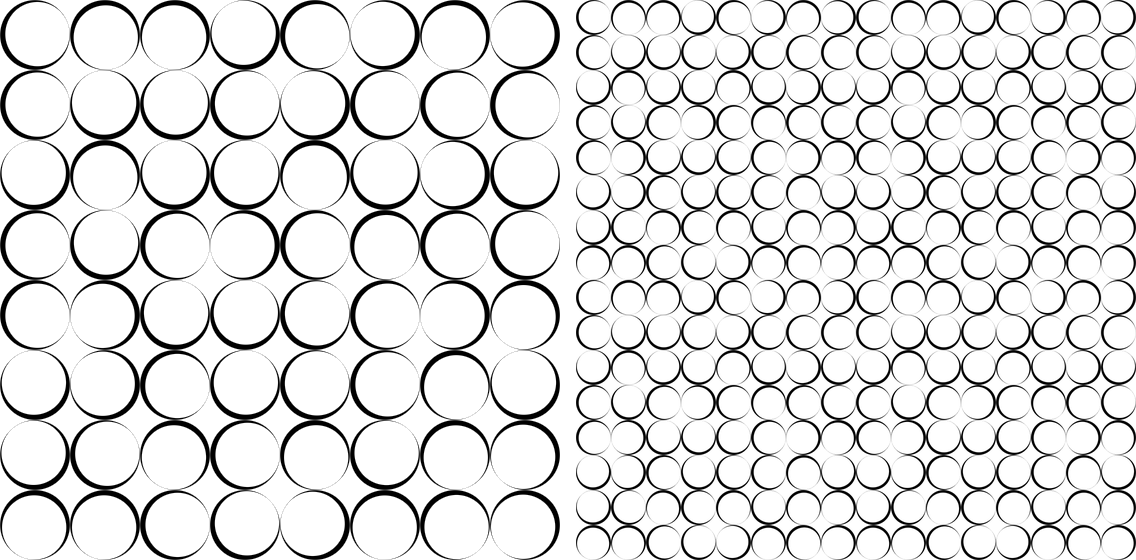
Left, the tile; right, the same tile 2 across and 2 down.
A three.js fragment shader for this pattern:

```glsl
// Grid of touching black rings on white, each thick on one random side and hair-thin opposite.
varying vec2 vUv;

const float REPEATS = 8.0;             // rings across and up
const float TAU = 6.2831853;
const float OUTER_RADIUS = 0.498;      // lengths below are in cells
const float INNER_RADIUS = 0.459;
const float INNER_SHIFT = 0.037;       // how far the hole is off centre
const float SOFTNESS = REPEATS / 512.0; // width of the smoothed edge
const vec3 PAPER = vec3(1.0);
const vec3 INK = vec3(0.005);

// Sine-free hash of a cell index, 0 to 1
float hash(vec2 cell) {
  vec3 p = fract(vec3(cell.xyx) * 0.1031);
  p += dot(p, p.yzx + 33.33);
  return fract((p.x + p.y) * p.z);
}

// Smoothed coverage of a filled circle
float disc(vec2 p, float radius, float softness) {
  return clamp((radius - length(p)) / softness + 0.5, 0.0, 1.0);
}

// Ring whose hole is shifted away from its heavy side
float crescentRing(vec2 p, float heavyAngle, float softness) {
  vec2 heavySide = vec2(cos(heavyAngle), sin(heavyAngle));
  float body = disc(p, OUTER_RADIUS, softness);
  float hole = disc(p + heavySide * INNER_SHIFT, INNER_RADIUS, softness);
  return max(body - hole, 0.0);
}

void main() {
  vec2 grid = vUv * REPEATS;
  vec2 cell = mod(floor(grid), REPEATS); // wraps at the canvas edge
  vec2 local = fract(grid) - 0.5;

  float heavyAngle = TAU * hash(cell + 17.0);
  float ink = crescentRing(local, heavyAngle, SOFTNESS);

  gl_FragColor = vec4(mix(PAPER, INK, ink), 1.0);
}
```
